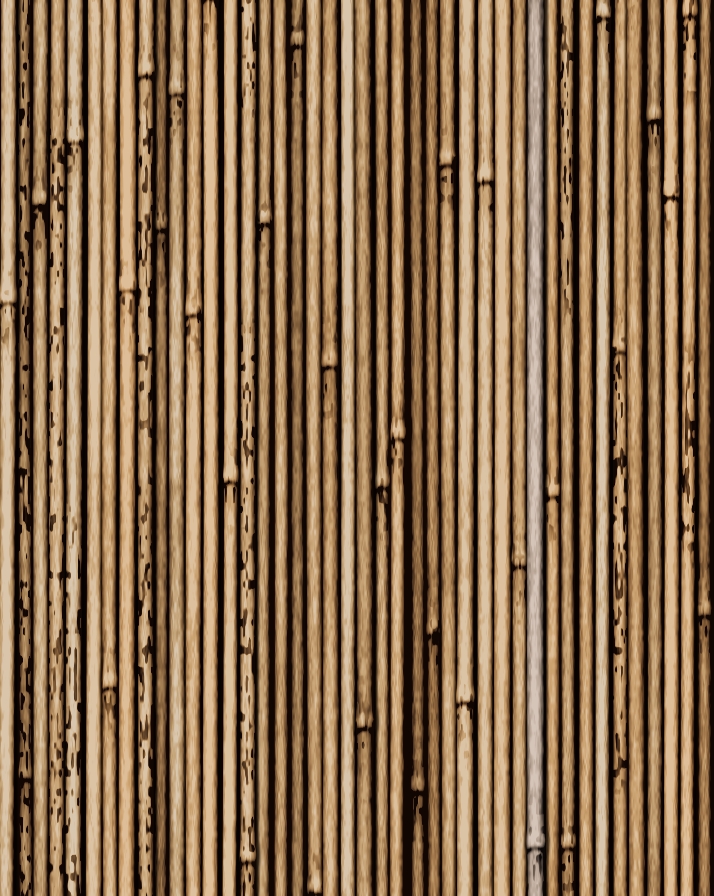
This texture is drawn by a Shadertoy shader. Its source:

```glsl
// A screen of upright bamboo canes packed side by side over a dark gap.
// Each cane gets a hashed place, width, tone and node; shaded canes are painted
// first, then the front ones, all coloured by one ramp from shadow to cream.

#define CANES 42.0          // canes across the canvas
#define JITTER 0.24         // sideways scatter, in cane widths
#define LEAN 0.20           // drift of a cane from bottom to top
#define BACK_SHARE 0.24     // share of canes lying behind
#define GREY_SHARE 0.16     // share of weathered grey canes
#define SPOTTED_SHARE 0.26  // share of canes with long runs of flecks
#define NODE_PERIOD 1.25    // distance between nodes, in canvas heights
#define GRAIN 0.20          // strength of the fibre grain

const vec3 GAP = vec3(0.07, 0.025, 0.012);

float hash(vec2 p) {
    vec3 q = fract(vec3(p.xyx) * 0.1031);
    q += dot(q, q.yzx + 33.33);
    return fract((q.x + q.y) * q.z);
}

float noise(vec2 p) {
    vec2 i = floor(p), f = fract(p);
    f = f * f * (3.0 - 2.0 * f);
    return mix(mix(hash(i), hash(i + vec2(1, 0)), f.x),
               mix(hash(i + vec2(0, 1)), hash(i + vec2(1, 1)), f.x), f.y);
}

// Bamboo colour from deep shadow (0) to cream highlight (1).
vec3 bambooRamp(float v) {
    vec3 c = mix(GAP, vec3(0.31, 0.21, 0.13), smoothstep(0.0, 0.26, v));
    c = mix(c, vec3(0.50, 0.36, 0.22), smoothstep(0.22, 0.46, v));
    c = mix(c, vec3(0.65, 0.50, 0.33), smoothstep(0.42, 0.64, v));
    c = mix(c, vec3(0.78, 0.65, 0.48), smoothstep(0.60, 0.82, v));
    return mix(c, vec3(0.85, 0.77, 0.67), smoothstep(0.80, 1.0, v));
}

// Paints cane number id over col; p.x counts canes, p.y counts heights.
void paintCane(inout vec3 col, vec2 p, float id, bool front, float pixel) {
    float rank = hash(vec2(id, 1.0));
    if ((rank > BACK_SHARE) != front) return;
    float kind = hash(vec2(id, 2.0)), tone = hash(vec2(id, 3.0));

    // Node: height above the joint, bending down around the cane
    float d = p.y - NODE_PERIOD * hash(vec2(id, 4.0));
    d -= NODE_PERIOD * round(d / NODE_PERIOD);
    float bulge = exp(-pow(d / 0.014, 2.0));

    // Outline
    float center = id + 0.5 + JITTER * (hash(vec2(id, 5.0)) - 0.5)
        + LEAN * (hash(vec2(id, 6.0)) - 0.5) * (p.y - 0.5)
        + 0.04 * sin(4.0 * p.y + 6.3 * tone);
    float halfWidth = front ? mix(0.41, 0.52, hash(vec2(id, 7.0))) : 0.42;
    halfWidth *= 1.0 + 0.13 * bulge;
    float t = (p.x - center) / halfWidth;
    float cover = 1.0 - smoothstep(-0.6, 0.6, (abs(t) - 0.97) * halfWidth / pixel);

    // Shadow cast on whatever lies behind
    if (front) col *= mix(0.3, 1.0, smoothstep(1.0, 1.5, abs(t - 0.12)));

    // Round shading, lit a little from the left
    float light = 1.05 - 0.85 * pow(abs(t + 0.12), 2.2);
    light += mix(-0.27, 0.05, tone) - (front ? 0.0 : 0.22);

    // Fibre grain and slow stains along the length
    vec2 fibre = vec2(t * 3.5 + id * 17.0, p.y);
    light += GRAIN * (noise(fibre * vec2(1.0, 55.0)) - 0.5);
    light += GRAIN * (noise(fibre * vec2(2.0, 160.0) + 7.0) - 0.5);
    light += 0.16 * (noise(vec2(id * 9.0, p.y * 5.0)) - 0.5);

    // Node: pale swollen ring, dark joint under it, stained skin below
    float ring = d + 0.004 * t * t;
    light += 0.16 * exp(-pow((ring - 0.006) / 0.006, 2.0));
    light -= 0.55 * exp(-pow((ring + 0.007) / 0.003, 2.0))
        * (0.5 + noise(fibre * vec2(1.0, 20.0)));
    light -= 0.14 * smoothstep(-0.07, -0.01, d) * (1.0 - smoothstep(-0.01, 0.0, d));

    // Dark flecks, thick near nodes and in runs on spotted canes
    float runs = smoothstep(0.40, 0.70, noise(vec2(id * 5.0, p.y * 4.0 + 3.0)));
    float spots = 0.9 * exp(-abs(d + 0.015) * 28.0)
        + runs * step(1.0 - SPOTTED_SHARE, hash(vec2(id, 8.0)));
    float fleck = noise(fibre * vec2(0.8, 95.0) + 31.0);
    light -= 0.65 * min(spots, 1.0) * smoothstep(0.60, 0.80, fleck);

    // Hue: weathered grey-mauve, or straw to gold
    vec3 cane = bambooRamp(clamp(light, 0.0, 1.0));
    float luma = dot(cane, vec3(0.3, 0.59, 0.11));
    vec3 grey = luma * vec3(1.06, 0.98, 0.95);
    vec3 straw = cane * mix(vec3(1.03, 0.96, 0.86), vec3(1.0, 1.01, 1.02), kind);
    cane = kind < GREY_SHARE ? mix(cane, grey, 0.72) : straw;
    col = mix(col, cane, cover);
}

void mainImage(out vec4 fragColor, in vec2 fragCoord) {
    vec2 p = fragCoord / iResolution.xy;
    p.x *= CANES;
    float pixel = CANES / iResolution.x;
    float cell = floor(p.x);

    vec3 col = GAP;
    for (int layer = 0; layer < 2; layer++)
        for (float k = -1.0; k <= 1.0; k++)
            paintCane(col, p, cell + k + 50.0 - 50.0 * step(0.0, cell + k), layer == 1, pixel);
    fragColor = vec4(col, 1.0);
}
```
